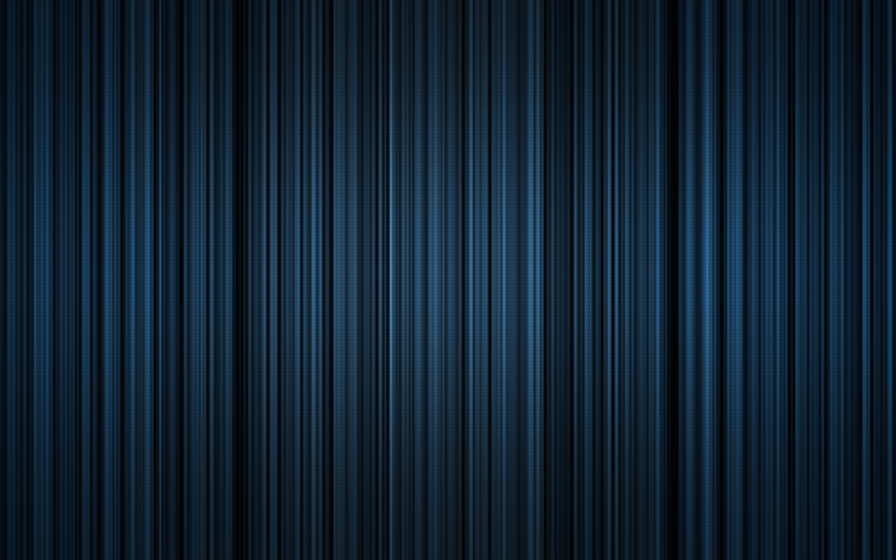
Give the GLSL for this background, as a WebGL 2 fragment shader.

```glsl
#version 300 es
precision highp float;

uniform vec2 u_resolution;
out vec4 fragColor;

const vec3 EDGE_BLUE = vec3(0.23, 0.65, 1.0);
const vec3 CORE_STEEL = vec3(0.39, 0.73, 1.0);

// Accent columns: position, half width, strength (negative darkens)
const int ACCENTS = 15;
const vec3 COLUMNS[ACCENTS] = vec3[ACCENTS](
  vec3(0.040, 0.0013, 0.5), vec3(0.150, 0.0120, 0.3), vec3(0.179, 0.0014, 0.7),
  vec3(0.205, 0.0150, -0.3), vec3(0.272, 0.0140, -0.3), vec3(0.373, 0.0014, 0.6),
  vec3(0.436, 0.0016, 1.1), vec3(0.495, 0.0014, 0.7), vec3(0.527, 0.0015, 0.6),
  vec3(0.564, 0.0090, 0.3), vec3(0.655, 0.0150, -0.3), vec3(0.699, 0.0016, 0.7),
  vec3(0.757, 0.0120, -0.3), vec3(0.791, 0.0055, 0.8), vec3(0.892, 0.0015, 0.5));

// Random slope in -1..1 for a lattice cell
float slope(float cell, float seed) {
  uint h = uint(int(cell)) * 747796405u + uint(int(seed)) * 2891336453u;
  h = ((h >> 15u) ^ h) * 2246822519u;
  h = ((h >> 13u) ^ h) * 3266489917u;
  h ^= h >> 16u;
  return float(h & 65535u) / 32767.5 - 1.0;
}

float gradientNoise(float x, float seed) {
  float cell = floor(x);
  float f = x - cell;
  float blend = f * f * f * (f * (f * 6.0 - 15.0) + 10.0);
  return mix(slope(cell, seed) * f, slope(cell + 1.0, seed) * (f - 1.0), blend);
}

float bell(float d, float width) {
  return exp(-d * d / (width * width));
}

// Fades detail too fine for the available pixels
float detailFade(float frequency, float pixels) {
  return 1.0 - smoothstep(0.55, 1.0, frequency / pixels);
}

// Fine, medium and broad stripes in one signal
float stripes(float x, float pixels) {
  float sum = 0.0;
  float frequency = 239.0;
  float weight = 1.0;
  for (int i = 0; i < 4; i++) {
    float fade = detailFade(frequency, pixels);
    sum += weight * fade * gradientNoise(x * frequency, float(i + 3));
    frequency *= 0.47;
    weight *= 0.72;
  }
  return sum;
}

float accents(float x, float pixels) {
  float sum = 0.0;
  for (int i = 0; i < ACCENTS; i++) {
    vec3 column = COLUMNS[i];
    float width = max(column.y, 0.6 / pixels);
    sum += column.z * column.y / width * bell(x - column.x, width);
  }
  return sum;
}

// Horizontal belt of light with a wide central glow
float lighting(vec2 uv) {
  float belt = bell(uv.y - 0.51, 0.32);
  float core = bell(uv.x - 0.52, 0.36) * bell(uv.y - 0.53, 0.30);
  return 0.14 + 0.11 * belt + 0.10 * core;
}

// Faint rows crossing the stripes
float weave(float y, float pixels) {
  const float ROWS = 160.0;
  return 1.0 + 0.04 * detailFade(ROWS, pixels) * sin(6.2831853 * ROWS * y);
}

void main() {
  vec2 uv = gl_FragCoord.xy / u_resolution;

  float level = 0.84 + 1.9 * stripes(uv.x, u_resolution.x);
  level = clamp(level, 0.10, 1.6) + accents(uv.x, u_resolution.x);
  level = max(level, 0.08) * lighting(uv) * weave(uv.y, u_resolution.y);

  // Saturated blue at the sides, steel toward the middle
  float steel = bell(uv.x - 0.46, 0.34);
  vec3 color = mix(EDGE_BLUE, CORE_STEEL, steel) * level;
  fragColor = vec4(color, 1.0);
}
```
